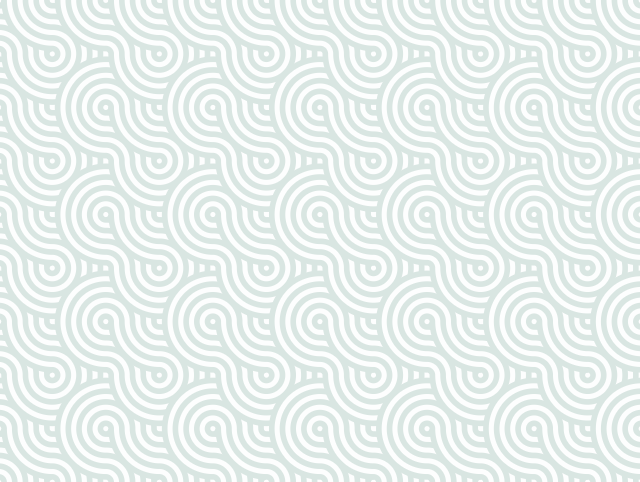
Reproduce this pattern procedurally as a WebGL 2 fragment shader.

```glsl
#version 300 es
precision highp float;
// Interlocking striped waves: large discs and small curls on a square grid,
// joined by S-shaped bands. Each quarter cell picks which concentric rings
// lie on top; every ring radius is a whole number of stripe units.

uniform vec2 u_resolution;
out vec4 outColor;

const vec3 PALE_TEAL = vec3(0.850, 0.900, 0.886);
const vec3 WHITE     = vec3(0.994, 0.996, 0.995);

const float PERIOD     = 0.22216;             // cell size, in canvas heights
const vec2  ORIGIN     = vec2(0.2195, 0.7771); // centre of one large disc
const float HALF_CELL  = 5.0;                 // in stripe units
const float HALF_LINE  = 0.237;               // half width of a white line
const float BAND_EDGE  = HALF_CELL - HALF_LINE; // outer rim of a top layer

float pixelSize; // one pixel, in stripe units

// Smooth coverage of the area where d < limit
float inside(float d, float limit) {
    return clamp(0.5 + (limit - d) / pixelSize, 0.0, 1.0);
}

// White lines at every whole radius
float rings(float radius) {
    return inside(abs(radius - floor(radius + 0.5)), HALF_LINE);
}

// Rings of one centre, with a plain rim, laid over what is below
float overlay(float below, float radius) {
    return mix(below, rings(min(radius, BAND_EDGE - HALF_LINE)),
               inside(radius, BAND_EDGE));
}

// White amount at q: large disc at the middle, q.y pointing down
float wavePattern(vec2 q) {
    // Corners of the quarter cell that holds q
    vec2 corner = HALF_CELL * vec2(q.x < 0.0 ? -1.0 : 1.0,
                                   q.y < 0.0 ? -1.0 : 1.0);
    float disc = length(q);
    float curl = length(q - corner);

    // Lower right: S-shaped band crossing over the return band
    if (q.x >= 0.0 && q.y >= 0.0) {
        float upperBand = length(q - vec2(HALF_CELL, 0.0));
        float lowerBand = length(q - vec2(0.0, HALF_CELL));
        float dots = inside(min(disc, curl), HALF_LINE);
        float below = lowerBand < HALF_CELL - 0.5 ? rings(lowerBand) : dots;
        return overlay(below, upperBand);
    }
    // Upper right: curl covers the disc
    if (q.x >= 0.0) return overlay(rings(disc), curl);
    // Left half: disc covers the curls
    return overlay(rings(curl), disc);
}

void main() {
    float cell = 2.0 * HALF_CELL;
    pixelSize = cell / (PERIOD * u_resolution.y);

    // Canvas heights to stripe units, wrapped to one cell
    vec2 q = (gl_FragCoord.xy / u_resolution.y - ORIGIN) * cell / PERIOD;
    q.y = -q.y;
    q = mod(q + HALF_CELL, cell) - HALF_CELL;

    outColor = vec4(mix(PALE_TEAL, WHITE, wavePattern(q)), 1.0);
}
```
